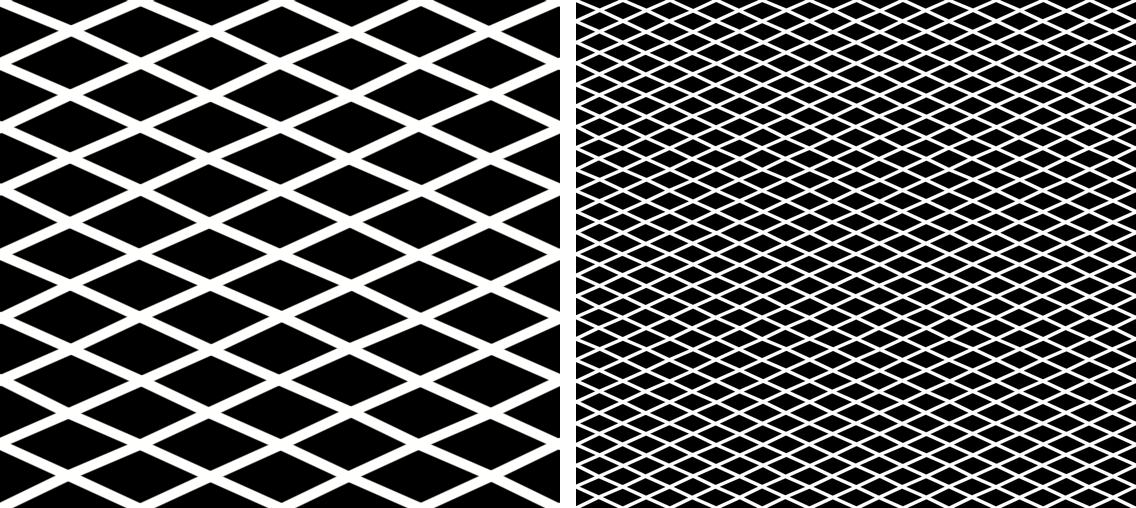
Left, the tile; right, the same tile 3 across and 3 down.
Reproduce this pattern procedurally as a Shadertoy shader.

```glsl
// Tiling lattice of flat diamonds: white diagonal bars crossing on black.

const vec2  REPEATS    = vec2(4.0, 8.0);     // diamonds across and down
const float BAR_WIDTH  = 0.178;              // share of the spacing between bars
const float EDGE_BLUR  = 0.032;              // width of the edge ramp, same unit
const vec2  NODE_DRIFT = vec2(0.015, 0.02);  // largest shift of a crossing, in repeats
const vec3  GROUND     = vec3(0.0);
const vec3  BAR        = vec3(1.0, 1.0, 0.995);

vec2 hash22(vec2 p) {
    vec3 q = fract(p.xyx * vec3(0.1031, 0.103, 0.0973));
    q += dot(q, q.yzx + 33.33);
    return fract((q.xx + q.yz) * q.zy);
}

// Between repeat units and diagonal axes (sum, difference)
vec2 toDiagonal(vec2 p) {
    return vec2(p.x + p.y, p.x - p.y);
}

// Shift of one crossing along the diagonal axes, wrapped to the canvas
vec2 nodeShift(vec2 node) {
    vec2 id = mod(toDiagonal(node), 2.0 * REPEATS);
    return toDiagonal((2.0 * hash22(id + 7.0) - 1.0) * NODE_DRIFT);
}

// Bilinear blend of crossing shifts, which keeps each bar straight between them
vec2 latticeShift(vec2 d) {
    vec2 cell = floor(d);
    vec2 f = d - cell;
    vec2 lower = mix(nodeShift(cell), nodeShift(cell + vec2(1.0, 0.0)), f.x);
    vec2 upper = mix(nodeShift(cell + vec2(0.0, 1.0)), nodeShift(cell + 1.0), f.x);
    return mix(lower, upper, f.y);
}

void mainImage(out vec4 fragColor, in vec2 fragCoord) {
    // Diagonal axes: bars run along whole values of either one
    vec2 diagonal = toDiagonal(fragCoord / iResolution.xy * REPEATS);
    diagonal -= latticeShift(diagonal);

    // Distance to the nearest bar centre of each direction
    vec2 dist = abs(diagonal - round(diagonal));

    // Smooth edges, never narrower than a pixel
    float pixel = length(REPEATS / iResolution.xy);
    float ramp = 0.5 * max(EDGE_BLUR, 1.5 * pixel);
    vec2 gap = smoothstep(-ramp, ramp, dist - 0.5 * BAR_WIDTH);

    fragColor = vec4(mix(BAR, GROUND, gap.x * gap.y), 1.0);
}
```
